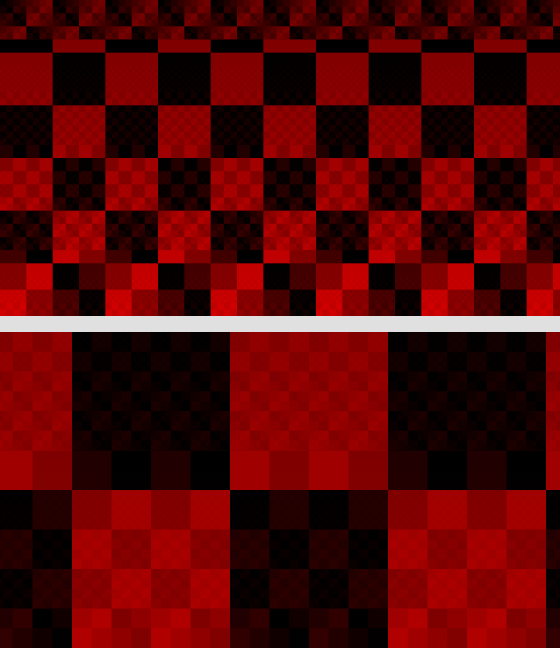
Top: the whole. Bottom: its middle third, enlarged.
This pattern is drawn by a Shadertoy shader. Its source:

```glsl
// Red and black XOR checkerboard whose finer octaves switch on and off down the canvas.

const float CELLS_DOWN = 6.0;     // largest squares per canvas height
const int OCTAVES = 8;            // each octave halves the square size and strength
const float MASK_TOP = 0.90625;   // binary octave mask at the top edge
const float MASK_RISE = 0.75;     // mask increase from top to bottom
const vec3 INK = vec3(1.0, 0.0, 0.0);

// Integral of a square wave that is +1 on [0,1) and -1 on [1,2)
float triangleWave(float t) {
    return 1.0 - abs(mod(t, 2.0) - 1.0);
}

// Square wave averaged over a footprint of the given width
float squareWave(float t, float width) {
    return (triangleWave(t + 0.5 * width) - triangleWave(t - 0.5 * width)) / width;
}

// One bit of x XOR y, as an antialiased checkerboard
float xorBit(vec2 p, float width) {
    return 0.5 - 0.5 * squareWave(p.x, width) * squareWave(p.y, width);
}

// One bit of the mask: set where the integer part is odd
float maskBit(float t, float width) {
    return 0.5 - 0.5 * squareWave(t, width);
}

void mainImage(out vec4 fragColor, in vec2 fragCoord) {
    // Height units with y measured down from the top edge
    float pixel = 1.0 / iResolution.y;
    vec2 p = vec2(fragCoord.x, iResolution.y - fragCoord.y) * pixel;
    float mask = MASK_TOP + MASK_RISE * p.y;

    // Sum of (x XOR y) AND mask, from the highest bit down
    float value = 0.0;
    float scale = 1.0;
    for (int i = 0; i < OCTAVES; i++) {
        float cells = CELLS_DOWN * scale;
        float checker = xorBit(p * cells, pixel * cells);
        float gate = maskBit(mask * scale, MASK_RISE * pixel * scale);
        value += 0.5 / scale * checker * gate;
        scale *= 2.0;
    }

    fragColor = vec4(INK * value, 1.0);
}
```
